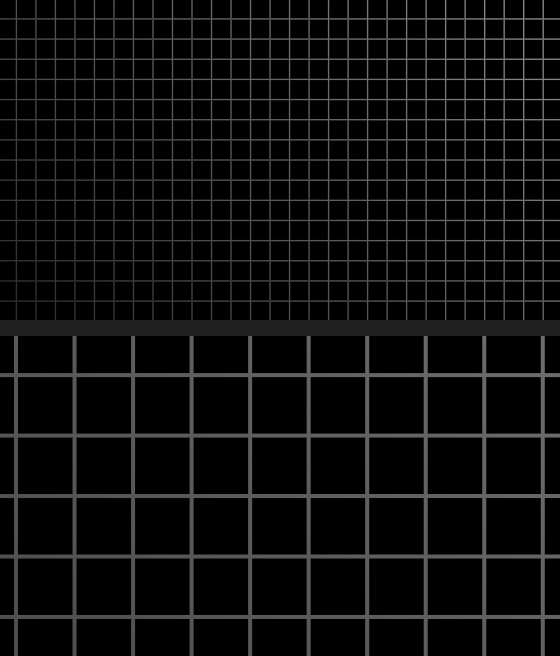
Top: the whole. Bottom: its middle third, enlarged.
A Shadertoy shader for this pattern:

```glsl
// Thin grey square grid on black, its lines brightening towards the upper right.

#define PITCH vec2(0.03484, 0.06298)   // cell size, as a share of the canvas
#define FIRST_LINE vec2(0.0293, 0.0591) // first lines from the left and bottom
#define LINE_WIDTH 0.0042              // in canvas heights
#define GREY_LOW 0.17                  // line grey at the lower left
#define GREY_RISE vec2(0.25, 0.14)     // grey gained across and up
#define BACKGROUND vec3(0.0)

// Distance to the nearest vertical (x) and horizontal (y) line, in canvas heights.
vec2 gridDistance(vec2 uv, float aspect) {
    vec2 cell = (uv - FIRST_LINE) / PITCH;
    vec2 offset = abs(fract(cell + 0.5) - 0.5) * PITCH;
    return offset * vec2(aspect, 1.0);
}

// Share of a pixel covered by a line at the given distance.
vec2 lineCoverage(vec2 dist, float pixel) {
    return clamp((0.5 * LINE_WIDTH - dist) / pixel + 0.5, 0.0, 1.0);
}

void mainImage(out vec4 fragColor, in vec2 fragCoord) {
    vec2 uv = fragCoord / iResolution.xy;
    float aspect = iResolution.x / iResolution.y;
    float pixel = 1.0 / iResolution.y;

    // Both line families share one grey, joined without a bright crossing.
    vec2 coverage = lineCoverage(gridDistance(uv, aspect), pixel);
    float grid = max(coverage.x, coverage.y);

    // Diagonal fade of the line colour.
    float grey = GREY_LOW + dot(GREY_RISE, uv);

    fragColor = vec4(mix(BACKGROUND, vec3(grey), grid), 1.0);
}
```
